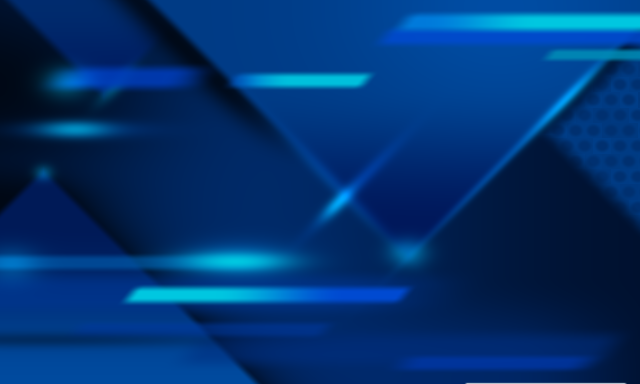
A WebGL 1 fragment shader for this background:

```glsl
precision highp float;
uniform vec2 u_resolution;

float hash(vec2 p) {
  return fract(sin(dot(p, vec2(127.1, 311.7))) * 43758.5453);
}

// Signed distance to a right-angled wedge opening along +y, positive inside
float wedge(vec2 d) {
  return (d.y - abs(d.x)) * 0.707;
}

// Elliptic glow
float glow(vec2 d, vec2 size) {
  d /= size;
  return exp(-dot(d, d));
}

// Glow stretched along the rising diagonal
float streak(vec2 d, vec2 size) {
  return glow(vec2(d.x + d.y, d.y - d.x) * 0.707, size);
}

// Horizontal bar with soft, slanted ends; span holds left and right x
float bar(vec2 p, vec2 span, float y, float halfHeight, float endSoft) {
  float x = p.x - (p.y - y) * 0.8;
  float ends = smoothstep(span.x - endSoft, span.x + endSoft, x)
             * (1.0 - smoothstep(span.y - endSoft, span.y + endSoft, x));
  return ends * (1.0 - smoothstep(halfHeight * 0.35, halfHeight * 1.5, abs(p.y - y)));
}

// Faint staggered cells
float cells(vec2 p) {
  vec2 g = p / vec2(0.046, 0.04);
  g.x += 0.5 * mod(floor(g.y), 2.0);
  float ring = smoothstep(0.2, 0.5, length(fract(g) - 0.5));
  return ring * (0.6 + 0.4 * hash(floor(g)));
}

void main() {
  vec2 uv = gl_FragCoord.xy / u_resolution;
  vec2 p = uv * vec2(1.662, 1.0);
  vec3 cyan = vec3(0.0, 0.78, 0.88);
  vec3 azure = vec3(0.0, 0.48, 0.86);
  vec3 royal = vec3(0.0, 0.29, 0.82);

  // Base: lit centre, dark sides, blue floor
  vec3 col = mix(vec3(0.0, 0.06, 0.17), vec3(0.0, 0.165, 0.41),
                 exp(-pow((p.x - 0.66) / 0.6, 2.0)));
  col *= 1.0 - 0.65 * glow(p - vec2(0.0, 0.78), vec2(0.4, 0.22));
  col = mix(col, vec3(0.0, 0.17, 0.45),
            0.75 * (1.0 - smoothstep(0.04, 0.28, p.y)) * (1.0 - smoothstep(1.3, 1.75, p.x)));

  // Lower left peak and the shadow along its falling side
  float peak = wedge(vec2(p.x - 0.113, 0.556 - p.y));
  float fall = (p.x + p.y - 0.669) * 0.707;
  col *= 1.0 - 0.62 * exp(-max(fall, 0.0) * 16.0) * smoothstep(0.6, 0.48, p.y);
  vec3 peakColor = mix(vec3(0.0, 0.29, 0.62), vec3(0.0, 0.1, 0.34), smoothstep(0.0, 0.42, p.y));
  col = mix(col, peakColor, smoothstep(-0.012, 0.012, peak));

  // Upper left notch
  float notch = wedge(p - vec2(0.27, 0.751));
  vec3 notchColor = mix(vec3(0.0, 0.11, 0.38), vec3(0.0, 0.17, 0.43), smoothstep(0.78, 1.0, p.y));
  col = mix(col, notchColor, smoothstep(-0.015, 0.015, notch) * smoothstep(0.52, 0.34, p.x));

  // Large central chevron with a shadow outside its left edge
  float chevron = wedge(p - vec2(1.06, 0.329));
  float left = (p.x + p.y - 1.389) * 0.707;
  col *= 1.0 - 0.72 * glow(vec2(left + 0.025, 0.0), vec2(0.045, 1.0)) * smoothstep(0.55, 0.78, p.y);
  vec3 inner = mix(vec3(0.0, 0.09, 0.35), vec3(0.0, 0.23, 0.52), smoothstep(0.4, 0.78, p.y));
  inner += vec3(0.0, 0.07, 0.12) * glow(p - vec2(1.3, 0.98), vec2(0.4, 0.3));
  col = mix(col, inner, smoothstep(-0.014, 0.014, chevron));

  // Patterned panel on the right
  float panel = wedge(vec2(p.y - 0.65, p.x - 1.4));
  vec3 panelColor = vec3(0.0, 0.19, 0.44) + vec3(0.0, 0.05, 0.09) * cells(p);
  col = mix(col, panelColor, smoothstep(-0.01, 0.05, panel));

  // Light along the diagonals
  vec2 flipped = vec2(-p.x, p.y);
  col += vec3(0.0, 0.36, 0.42) * streak(p - vec2(1.475, 0.744), vec2(0.12, 0.014));
  col += vec3(0.0, 0.16, 0.26) * streak(p - vec2(1.3, 0.569), vec2(0.28, 0.011));
  col += vec3(0.0, 0.10, 0.17) * streak(flipped - vec2(-0.87, 0.519), vec2(0.2, 0.018));
  col += vec3(0.0, 0.30, 0.32) * glow(p - vec2(1.06, 0.342), vec2(0.05, 0.035));
  col += vec3(0.0, 0.40, 0.38) * streak(p - vec2(0.877, 0.47), vec2(0.05, 0.017));
  col += vec3(0.0, 0.10, 0.22) * streak(p - vec2(0.92, 0.513), vec2(0.15, 0.017));
  col += vec3(0.0, 0.24, 0.28) * glow(p - vec2(0.113, 0.55), vec2(0.025, 0.02));
  col += vec3(0.0, 0.22, 0.24) * streak(p - vec2(0.3, 0.775), vec2(0.06, 0.018));

  // Broad blue bands in the lower part
  col = mix(col, vec3(0.0, 0.21, 0.58), 0.6 * bar(p, vec2(-0.2, 1.06), 0.235, 0.045, 0.2));
  col = mix(col, vec3(0.0, 0.18, 0.5), 0.55 * bar(p, vec2(0.5, 1.58), 0.09, 0.04, 0.05));
  col = mix(col, vec3(0.0, 0.22, 0.62), 0.6 * bar(p, vec2(0.2, 0.845), 0.141, 0.018, 0.03));
  col = mix(col, vec3(0.0, 0.22, 0.68), 0.7 * bar(p, vec2(1.05, 1.52), 0.054, 0.018, 0.05));
  col *= 1.0 - 0.35 * glow(p - vec2(0.1, 0.115), vec2(0.5, 0.02));

  // Upper right bars
  col = mix(col, royal, 0.85 * bar(p, vec2(1.0, 1.9), 0.905, 0.022, 0.03));
  col = mix(col, mix(azure, cyan, smoothstep(1.1, 1.4, p.x)),
            bar(p, vec2(1.05, 1.9), 0.942, 0.022, 0.03));
  col = mix(col, vec3(0.0, 0.56, 0.72), 0.85 * bar(p, vec2(1.425, 1.9), 0.857, 0.014, 0.02));

  // Upper left bars
  col = mix(col, vec3(0.0, 0.24, 0.74), 0.85 * bar(p, vec2(0.17, 0.5), 0.797, 0.028, 0.07));
  col += vec3(0.0, 0.28, 0.32) * glow(p - vec2(0.17, 0.785), vec2(0.06, 0.04));
  col = mix(col, mix(royal, cyan, smoothstep(0.55, 0.76, p.x)),
            0.95 * bar(p, vec2(0.6, 0.95), 0.79, 0.018, 0.02) * smoothstep(0.53, 0.68, p.x));
  col = mix(col, vec3(0.0, 0.25, 0.6), 0.6 * glow(p - vec2(0.22, 0.662), vec2(0.18, 0.022)));
  col = mix(col, vec3(0.0, 0.6, 0.8), 0.9 * glow(p - vec2(0.195, 0.663), vec2(0.085, 0.02)));

  // Lower bars
  col = mix(col, vec3(0.0, 0.36, 0.68), 0.65 * bar(p, vec2(-0.2, 0.68), 0.316, 0.018, 0.06));
  col += vec3(0.0, 0.18, 0.2) * glow(p - vec2(0.03, 0.312), vec2(0.07, 0.045));
  col = mix(col, azure, 0.6 * glow(p - vec2(0.62, 0.322), vec2(0.14, 0.045)));
  col = mix(col, cyan, glow(p - vec2(0.61, 0.319), vec2(0.13, 0.023)));
  col = mix(col, mix(cyan, royal, smoothstep(0.55, 0.9, p.x)),
            bar(p, vec2(0.34, 1.05), 0.232, 0.02, 0.02));

  // Pale sliver on the bottom edge
  float sliver = smoothstep(1.205, 1.215, p.x) * smoothstep(1.63, 1.62, p.x);
  col = mix(col, vec3(0.7, 0.75, 0.8), sliver * smoothstep(0.0045, 0.002, p.y));

  gl_FragColor = vec4(clamp(col, 0.0, 1.0), 1.0);
}
```
